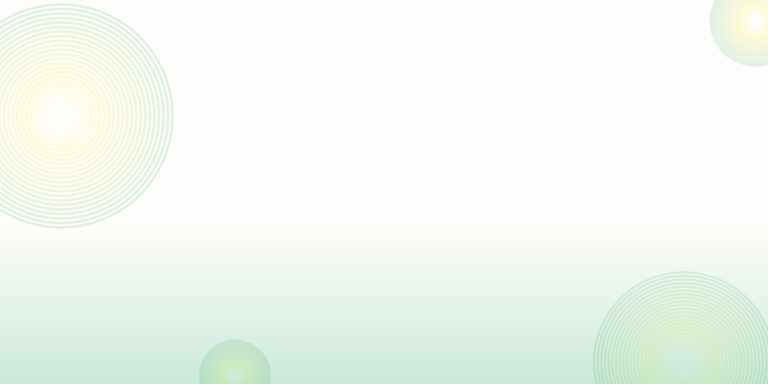
Write a WebGL 2 fragment shader that draws this background.

```glsl
#version 300 es
precision highp float;

#define PAPER vec3(1.0, 0.991, 0.984)
#define MINT vec3(0.792, 0.912, 0.850)
#define YELLOW_TINT vec3(0.995, 0.995, 0.855)
#define GREEN_TINT vec3(0.885, 0.952, 0.922)
#define FADE_TOP 0.415
#define YELLOW_STOP 0.36
#define RING_COUNT 25.0
#define RING_DUTY 0.62

uniform vec2 u_resolution;
out vec4 fragColor;

// Radial tint: clear at the centre, then yellow, then green at the rim
vec3 radialTint(float t) {
    vec3 inner = mix(vec3(1.0), YELLOW_TINT, smoothstep(0.06, YELLOW_STOP, t));
    return mix(inner, GREEN_TINT, clamp((t - YELLOW_STOP) / (1.0 - YELLOW_STOP), 0.0, 1.0));
}

// Smooth coverage of a filled disc
float discCoverage(float dist, float radius, float pixel) {
    return clamp((radius - dist) / pixel + 0.5, 0.0, 1.0);
}

// Smooth coverage of evenly spaced concentric strokes
float ringCoverage(float t, float radius, float pixel) {
    float phase = fract(t * RING_COUNT + 0.5 * RING_DUTY);
    float fromStroke = 0.5 - abs(phase - 0.5);
    float blur = RING_COUNT * pixel / radius;
    return clamp((0.5 * RING_DUTY - fromStroke) / blur + 0.5, 0.0, 1.0);
}

// Multiplies a tinted circle into the colour below it
vec3 tintCircle(vec3 base, vec2 p, vec2 center, float radius, bool ringed, float pixel) {
    float dist = length(p - center);
    float t = dist / radius;
    float coverage = discCoverage(dist, radius, pixel);
    if (ringed) coverage *= ringCoverage(t, radius, pixel);
    return base * mix(vec3(1.0), radialTint(t), coverage);
}

void main() {
    // Height spans 0 to 1
    vec2 p = gl_FragCoord.xy / u_resolution.y;
    float aspect = u_resolution.x / u_resolution.y;
    float pixel = 1.0 / u_resolution.y;

    // Paper fading to mint along the bottom
    vec3 color = mix(MINT, PAPER, clamp(p.y / FADE_TOP, 0.0, 1.0));

    // Ringed circles
    color = tintCircle(color, p, vec2(0.159, 0.698), 0.294, true, pixel);
    color = tintCircle(color, p, vec2(aspect - 0.219, 0.057), 0.237, true, pixel);

    // Solid circles
    color = tintCircle(color, p, vec2(aspect - 0.034, 0.945), 0.118, false, pixel);
    color = tintCircle(color, p, vec2(0.612, 0.022), 0.0935, false, pixel);

    fragColor = vec4(color, 1.0);
}
```
